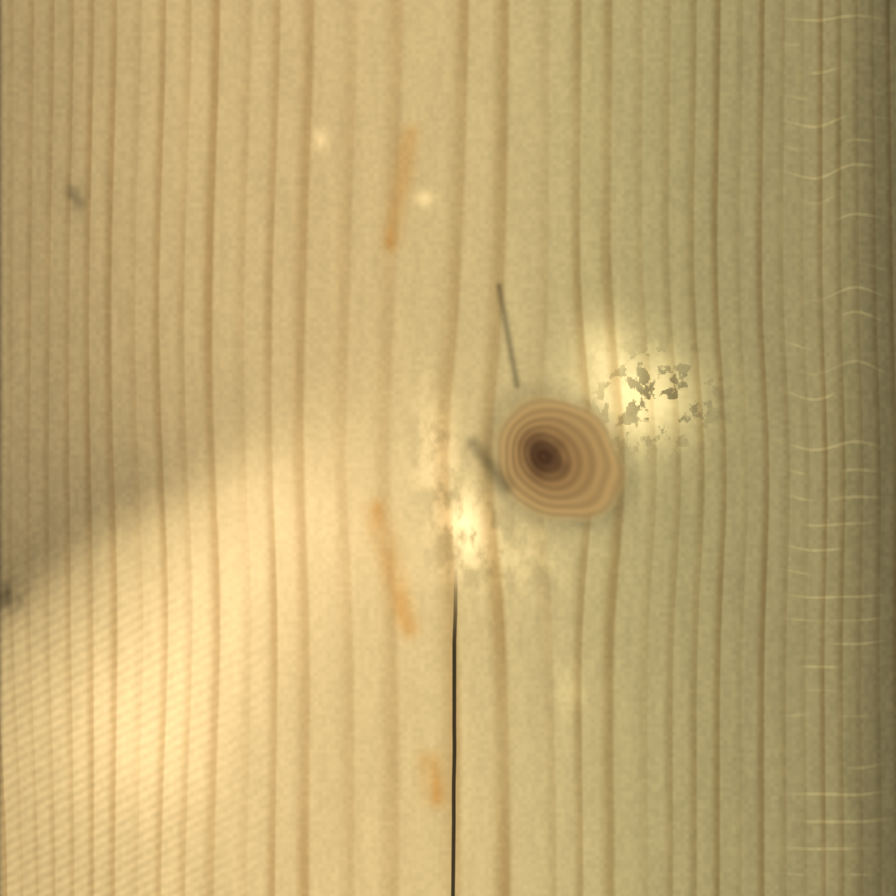
Write a Shadertoy shader that draws this texture.

```glsl
const vec3 WARM_TINT = vec3(1.0, 0.865, 0.595);
const vec3 GREEN_TINT = vec3(1.0, 0.915, 0.625);
const vec3 GRAIN_TINT = vec3(0.86, 0.81, 0.74);
const vec3 RESIN_TINT = vec3(0.97, 0.87, 0.74);
const vec3 KNOT_RIM = vec3(0.69, 0.56, 0.35);
const vec3 KNOT_BODY = vec3(0.57, 0.43, 0.26);
const vec3 KNOT_CORE = vec3(0.29, 0.19, 0.12);
const vec2 KNOT_CENTER = vec2(0.622, 0.488);
const vec2 CORE_CENTER = vec2(0.607, 0.490);
const vec2 KNOT_RADII = vec2(0.076, 0.062);
const float KNOT_TILT = -0.65;
const float PITH_X = 0.475;
const float GRAIN_PUSH = 0.035;
const float CRACK_TOP = 0.385;

float hash(vec2 p) {
    vec3 q = fract(vec3(p.xyx) * 0.1031);
    q += dot(q, q.yzx + 33.33);
    return fract((q.x + q.y) * q.z);
}

float noise(vec2 p) {
    vec2 i = floor(p), f = fract(p);
    f = f * f * (3.0 - 2.0 * f);
    return mix(mix(hash(i), hash(i + vec2(1, 0)), f.x),
               mix(hash(i + vec2(0, 1)), hash(i + vec2(1, 1)), f.x), f.y);
}

float fbm(vec2 p) {
    float sum = 0.0, amp = 0.5;
    for (int i = 0; i < 4; i++) {
        sum += amp * noise(p);
        p = p * 2.03 + 17.1;
        amp *= 0.5;
    }
    return sum;
}

float segment(vec2 p, vec2 a, vec2 b) {
    vec2 d = b - a;
    return length(p - a - d * clamp(dot(p - a, d) / dot(d, d), 0.0, 1.0));
}

float blob(vec2 p, vec2 center, vec2 size) {
    vec2 d = (p - center) / size;
    return exp(-dot(d, d));
}

float streak(vec2 p, vec2 a, vec2 b, float width) {
    float d = segment(p, a, b) / width;
    return exp(-d * d);
}

// Broad lighting: side falloff, left shadow and lower left sheen
float lighting(vec2 p) {
    float light = mix(0.69, 0.825, smoothstep(0.0, 0.23, p.x));
    light -= 0.20 * smoothstep(0.45, 0.92, p.x) + 0.17 * smoothstep(0.91, 1.0, p.x);
    light += 0.07 * smoothstep(0.5, 0.1, p.y) * smoothstep(1.0, 0.2, p.x);
    float above = p.y - 0.32 - 0.62 * p.x + 0.03 * (noise(p * 9.0) - 0.5);
    light -= 0.17 * smoothstep(-0.03, 0.05, above) * exp(-max(above, 0.0) / 0.13)
           * smoothstep(0.34, 0.12, p.x);
    light += 0.17 * streak(p, vec2(0.30, 0.42), vec2(0.16, 0.20), 0.11)
           * smoothstep(0.06, -0.04, above);
    light += 0.07 * smoothstep(0.03, -0.1, above) * smoothstep(0.3, 0.0, p.x);
    light += 0.06 * blob(p, vec2(0.43, 0.42), vec2(0.10, 0.17));
    return light * smoothstep(-0.012, 0.006, p.x);
}

// Growth lines, tighter away from the pith and parted by the knot
float grainLines(vec2 p) {
    vec2 q = p - KNOT_CENTER;
    float push = GRAIN_PUSH * q.x / (abs(q.x) + 0.03) * exp(-q.y * q.y / 0.02 - abs(q.x) / 0.16);
    float x = p.x - push + 0.012 * (noise(vec2(p.x * 5.0, p.y * 3.0)) - 0.5);
    float d = x - PITH_X;
    float phase = 14.0 * d + 38.0 * d * abs(d) + 0.35 * noise(vec2(x * 18.0, p.y * 0.7));
    float id = floor(phase), f = fract(phase);
    float line = smoothstep(0.30, 0.78, f) * smoothstep(1.0, 0.82, f);
    float strength = 0.3 + 0.7 * hash(vec2(id + 80.0, 3.0));
    return line * line * strength * (0.65 + 0.5 * noise(vec2(id, p.y * 6.0)));
}

// Saw hatching on the left, pale cross ticks on the right
float toolMarks(vec2 p) {
    float hatch = sin(520.0 * (p.y - 0.55 * p.x) + 2.0 * noise(p * 30.0));
    float marks = 0.024 * hatch * smoothstep(0.38, 0.15, p.x) * smoothstep(0.45, 0.25, p.y);
    float row = p.y * 36.0 + 0.7 * noise(vec2(p.x * 22.0, p.y * 5.0));
    float tick = smoothstep(0.10, 0.02, abs(fract(row) - 0.5));
    float reach = smoothstep(0.35, 0.65, noise(vec2(p.x * 24.0, floor(row) * 7.3)));
    return marks + 0.075 * tick * reach * smoothstep(0.86, 0.91, p.x) * smoothstep(1.0, 0.96, p.x);
}

// Glossy patches beside the knot
float gloss(vec2 p) {
    float mottled = smoothstep(0.25, 0.65, fbm(p * vec2(65.0, 45.0)));
    float g = 0.38 * blob(p, vec2(0.710, 0.555), vec2(0.065, 0.055));
    g += 0.16 * blob(p, vec2(0.672, 0.615), vec2(0.03, 0.035));
    g += 0.30 * mottled * blob(p, vec2(0.518, 0.415), vec2(0.025, 0.040));
    g += 0.18 * mottled * blob(p, vec2(0.488, 0.495), vec2(0.026, 0.065));
    g += 0.13 * mottled * blob(p, vec2(0.56, 0.38), vec2(0.08, 0.045));
    g += 0.07 * mottled * blob(p, vec2(0.64, 0.23), vec2(0.035, 0.035));
    g += 0.14 * blob(p, vec2(0.358, 0.845), vec2(0.009, 0.013));
    g += 0.17 * blob(p, vec2(0.474, 0.778), vec2(0.010, 0.009));
    float flecks = smoothstep(0.49, 0.62, fbm(p * vec2(85.0, 75.0) + 4.0));
    return g - 0.42 * flecks * blob(p, vec2(0.727, 0.555), vec2(0.052, 0.043));
}

vec3 addKnot(vec3 wood, vec2 p) {
    float c = cos(KNOT_TILT), s = sin(KNOT_TILT);
    mat2 turn = mat2(c, -s, s, c);
    float r = length(turn * (p - KNOT_CENTER) / KNOT_RADII);
    float core = length(turn * (p - CORE_CENTER) / KNOT_RADII);
    r += 0.12 * (noise(p * 30.0) - 0.5);
    float ring = mix(core, r, smoothstep(0.2, 1.0, r));
    vec3 color = mix(KNOT_BODY, KNOT_RIM, smoothstep(0.35, 0.95, ring));
    color = mix(KNOT_CORE, color, smoothstep(0.02, 0.52, core + 0.12 * (noise(p * 65.0) - 0.5)));
    color *= 1.0 + 0.055 * sin(ring * 43.0 + 2.0 * noise(p * 35.0));
    wood *= 1.0 - 0.10 * exp(-pow((r - 1.08) / 0.18, 2.0));
    return mix(wood, color, 0.95 * smoothstep(1.10, 0.88, r));
}

void mainImage(out vec4 fragColor, in vec2 fragCoord) {
    vec2 p = fragCoord / iResolution.xy;

    // Lit wood with fibres and pores
    float light = lighting(p) + toolMarks(p) + gloss(p);
    light += 0.055 * (fbm(p * vec2(110.0, 14.0)) - 0.47);
    light += 0.045 * (noise(p * 210.0) - 0.5);
    vec3 color = light * mix(WARM_TINT, GREEN_TINT, smoothstep(0.35, 0.8, p.x));
    color.b += 0.12 * max(light - 0.85, 0.0);
    color *= mix(vec3(1.0), GRAIN_TINT, grainLines(p));

    // Resin streaks and scuffs
    float resin = streak(p, vec2(0.438, 0.73), vec2(0.458, 0.85), 0.010)
                + streak(p, vec2(0.42, 0.43), vec2(0.455, 0.30), 0.012)
                + streak(p, vec2(0.485, 0.11), vec2(0.480, 0.15), 0.012);
    color *= mix(vec3(1.0), RESIN_TINT, resin * (0.4 + noise(p * vec2(90.0, 25.0))));
    float scuff = blob(p, vec2(0.085, 0.78), vec2(0.010, 0.014)) + blob(p, vec2(0.012, 0.335), vec2(0.016, 0.018));
    color *= 1.0 - 0.4 * scuff * noise(p * vec2(130.0, 70.0));

    // Knot with the torn fibres around it
    color = addKnot(color, p);
    color *= 1.0 - 0.25 * streak(p, vec2(0.557, 0.68), vec2(0.577, 0.57), 0.004);
    color *= 1.0 - 0.22 * streak(p, vec2(0.528, 0.505), vec2(0.565, 0.457), 0.008);

    // Drying crack
    float crackX = mix(0.505, 0.5085, p.y / CRACK_TOP) + 0.0015 * (noise(vec2(p.y * 25.0, 2.0)) - 0.5);
    float crack = smoothstep(0.0032, 0.0008, abs(p.x - crackX)) * smoothstep(CRACK_TOP, CRACK_TOP - 0.12, p.y);
    color *= 1.0 - 0.68 * crack;

    fragColor = vec4(clamp(color, 0.0, 1.0), 1.0);
}
```
